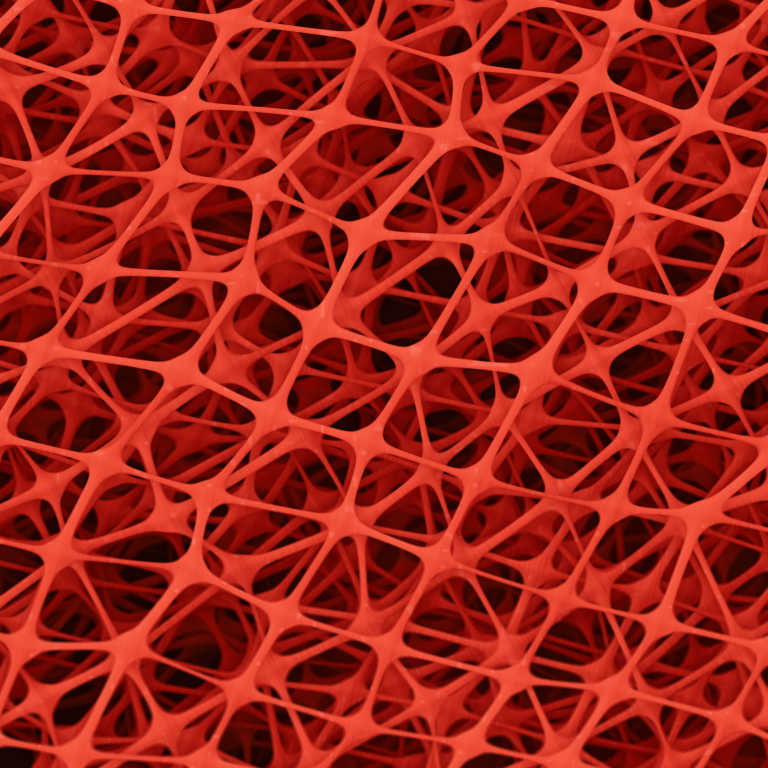
Write a WebGL 1 fragment shader that draws this texture.

```glsl
precision highp float;
// A heap of red plastic netting seen from above, fading into dark gaps.
// Each layer is a skewed lattice of jittered knots joined by strands; the
// strands blend smoothly into webbed knots, and layers stack back to front.
uniform vec2 u_resolution;

const int LAYERS = 11;
const float STRAND_RADIUS = 0.0054;
const float WEB_SIZE = 0.0074;

float hash(vec2 p) {
  return fract(sin(dot(p, vec2(127.1, 311.7))) * 43758.5453);
}

float noise(vec2 p) {
  vec2 i = floor(p), f = fract(p);
  f = f * f * (3.0 - 2.0 * f);
  float low = mix(hash(i), hash(i + vec2(1.0, 0.0)), f.x);
  float high = mix(hash(i + vec2(0.0, 1.0)), hash(i + vec2(1.0, 1.0)), f.x);
  return mix(low, high, f.y);
}

vec2 direction(float degrees) {
  return vec2(cos(radians(degrees)), sin(radians(degrees)));
}

// Canvas position of the jittered knot in one lattice cell
vec2 knot(vec2 cell, mat2 basis, float seed) {
  vec2 jitter = vec2(hash(cell + seed), hash(cell + seed + 41.3));
  return basis * (cell + 0.5 + 0.36 * (jitter - 0.5));
}

// Tapered strand: x = distance to the axis, y = signed side
vec2 strand(vec2 p, vec2 a, vec2 b) {
  vec2 ab = b - a, ap = p - a;
  float h = clamp(dot(ap, ab) / dot(ab, ab), 0.0, 1.0);
  float taper = 0.006 * h * (1.0 - h);
  float side = (ab.x * ap.y - ab.y * ap.x) / length(ab);
  return vec2(length(ap - ab * h) + taper, clamp(side / STRAND_RADIUS, -1.0, 1.0));
}

// One net: x = distance to its edge, y = blended tone, z = blended side.
// The strands along the pull axis are drawn out into wider ribbons.
vec3 net(vec2 p, mat2 basis, vec2 pull, float seed) {
  float det = basis[0].x * basis[1].y - basis[0].y * basis[1].x;
  mat2 inverse = mat2(basis[1].y, -basis[0].y, -basis[1].x, basis[0].x) / det;
  vec2 home = floor(inverse * p);
  float total = 0.0;
  vec2 blend = vec2(0.0);
  for (int j = -1; j <= 1; j++) {
    for (int i = -1; i <= 1; i++) {
      vec2 cell = home + vec2(float(i), float(j));
      vec2 start = knot(cell, basis, seed);
      for (int k = 0; k < 2; k++) {
        vec2 stepTo = k == 0 ? vec2(1.0, 0.0) : vec2(0.0, 1.0);
        vec2 s = strand(p, start, knot(cell + stepTo, basis, seed));
        float tone = hash(cell * 1.7 + stepTo * 5.3 + seed) - 0.5;
        float widen = 0.0018 * dot(stepTo, pull) + 0.002 * tone;
        float weight = exp((widen - s.x) / WEB_SIZE);
        total += weight;
        blend += weight * vec2(tone, s.y);
      }
    }
  }
  return vec3(-WEB_SIZE * log(total) - STRAND_RADIUS, blend / total);
}

// Dark gap to lit plastic, for levels 0 to 6
vec3 plastic(float level) {
  vec3 c = vec3(0.12, 0.03, 0.02);
  c = mix(c, vec3(0.26, 0.04, 0.00), clamp(level, 0.0, 1.0));
  c = mix(c, vec3(0.41, 0.04, 0.01), clamp(level - 1.0, 0.0, 1.0));
  c = mix(c, vec3(0.56, 0.03, 0.01), clamp(level - 2.0, 0.0, 1.0));
  c = mix(c, vec3(0.74, 0.12, 0.08), clamp(level - 3.0, 0.0, 1.0));
  c = mix(c, vec3(0.92, 0.28, 0.20), clamp(level - 4.0, 0.0, 1.0));
  return mix(c, vec3(0.97, 0.38, 0.28), clamp(level - 5.0, 0.0, 1.0));
}

void main() {
  float pixel = 1.0 / u_resolution.y;
  vec2 p = gl_FragCoord.xy * pixel;
  float pocket = noise(p * 4.0 + 8.0) - 0.5;
  vec3 color = plastic(0.6 + 1.6 * pocket);

  for (int n = 0; n < LAYERS; n++) {
    float height = float(n) / float(LAYERS - 1);
    float seed = float(n) * 17.3 + 3.1;
    float turn = 26.0 * (hash(vec2(seed, 2.0)) - 0.5) * (1.2 - height);

    // Two alternating weaves, smaller with depth
    bool steep = mod(float(n), 2.0) < 0.5;
    float size = mix(0.82, 1.0, height);
    vec2 across = direction((steep ? -12.0 : 27.0) + turn) * 0.148 * size;
    vec2 along = direction((steep ? 61.0 : 113.0) + turn) * 0.125 * size;
    vec2 pull = steep ? vec2(0.0, 1.0) : vec2(1.0, 0.0);

    // Slow sag of the sheet
    vec2 sag = vec2(noise(p * 2.5 + seed), noise(p * 2.5 + seed + 57.0)) - 0.5;
    vec3 web = net(p + 0.06 * sag, mat2(across, along), pull, seed);

    // Plastic tone with side light, fibres and pale scuffs
    float fibre = noise(vec2(dot(p, along) * 400.0, dot(p, across) * 2200.0) + seed) - 0.5;
    float level = 0.9 + 4.35 * pow(height, 1.1) + 0.8 * web.y + 0.32 * web.z;
    level += 0.25 * fibre + pocket * 1.4 * (1.0 - height);
    level -= 0.35 * smoothstep(-0.003, 0.0, web.x);
    float scuff = smoothstep(0.80, 0.95, noise(p * 95.0 + seed)) * height * height;
    vec3 surface = plastic(level) + scuff * vec3(0.02, 0.08, 0.09);

    // Contact shadow that keeps the red glow
    float shadow = exp(-max(web.x, 0.0) / 0.010);
    color *= 1.0 - shadow * vec3(0.11, 0.30, 0.32);

    // The strand itself, softer when deep and in the near corner
    float soft = mix(0.0034, 0.0011, height);
    soft += 0.0018 * height * smoothstep(0.45, 0.0, p.y);
    soft = max(soft, 0.75 * pixel);
    color = mix(color, surface, smoothstep(soft, -soft, web.x));
  }
  gl_FragColor = vec4(color, 1.0);
}
```
